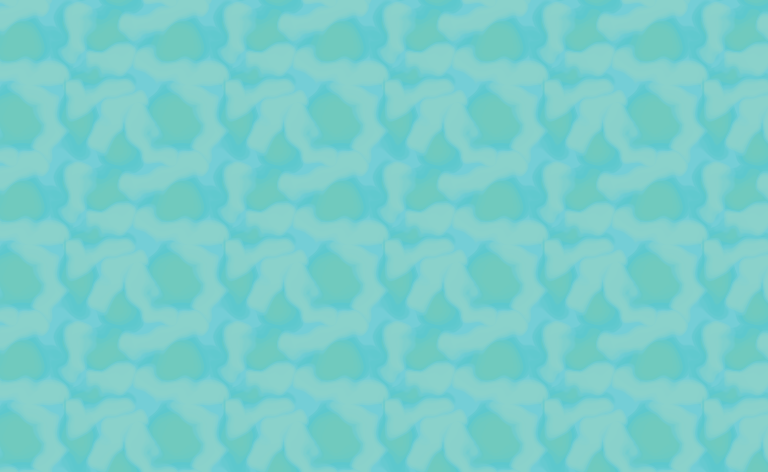
This texture is drawn by a WebGL 1 fragment shader. Its source:

```glsl
precision highp float;
// Tiling pool water: terraced teal pools between pale ribbons and blue channels.
uniform vec2 u_resolution;

const float TILE = 0.338;                 // tile side, in canvas heights
const vec2 NODE = vec2(0.136, 0.840);     // where the channels cross
const vec3 BLUE = vec3(0.455, 0.806, 0.838);
const vec3 CYAN = vec3(0.355, 0.782, 0.800);
const vec3 GREEN = vec3(0.452, 0.795, 0.735);
const vec3 PALE = vec3(0.555, 0.825, 0.790);

// Nearest periodic offset
vec2 wrap(vec2 p) {
  return fract(p + 0.5) - 0.5;
}

vec2 gradient(vec2 cell, float period) {
  cell = mod(cell, period);
  float a = 6.2832 * fract(sin(dot(cell, vec2(27.17, 61.73))) * 437.58);
  return vec2(cos(a), sin(a));
}

// Gradient noise that repeats with the tile
float noise(vec2 p, float period) {
  p *= period;
  vec2 i = floor(p), f = p - i;
  vec2 u = f * f * f * (f * (f * 6.0 - 15.0) + 10.0);
  vec2 e = vec2(1.0, 0.0);
  float a = dot(gradient(i, period), f);
  float b = dot(gradient(i + e.xy, period), f - e.xy);
  float c = dot(gradient(i + e.yx, period), f - e.yx);
  float d = dot(gradient(i + e.xx, period), f - e.xx);
  return mix(mix(a, b, u.x), mix(c, d, u.x), u.y);
}

// Depth inside an elliptical pool, positive within
float pool(vec2 p, vec2 centre, vec2 radii) {
  return (1.0 - length(wrap(p - centre) / radii)) * min(radii.x, radii.y);
}

float segment(vec2 p, vec2 a, vec2 b) {
  vec2 ab = b - a;
  return length(p - a - ab * clamp(dot(p - a, ab) / dot(ab, ab), 0.0, 1.0));
}

// Distance to a chain of four points
float ribbon(vec2 p, vec2 a, vec2 b, vec2 c, vec2 d) {
  vec2 mid = 0.5 * (a + d);
  p = mid + wrap(p - mid);
  return min(segment(p, a, b), min(segment(p, b, c), segment(p, c, d)));
}

float pools(vec2 p) {
  float d = pool(p, vec2(-0.29, 0.21), vec2(0.22, 0.18));
  d = max(d, pool(p, vec2(-0.30, -0.28), vec2(0.22, 0.20)));
  d = max(d, pool(p, vec2(0.26, 0.28), vec2(0.17, 0.15)));
  d = max(d, pool(p, vec2(0.35, -0.47), vec2(0.13, 0.15)));
  d = max(d, pool(p, vec2(0.09, -0.29), vec2(0.12, 0.18)));
  d = max(d, pool(p, vec2(0.19, 0.00), vec2(0.18, 0.075)));
  return max(d, pool(p, vec2(0.01, 0.22), vec2(0.05, 0.18)));
}

float ribbons(vec2 p) {
  float d = ribbon(p, vec2(-0.59, 0.29), vec2(-0.44, 0.33), vec2(-0.29, 0.42), vec2(-0.16, 0.46));
  d = min(d, ribbon(p, vec2(-0.49, 0.10), vec2(-0.40, 0.02), vec2(-0.17, 0.01), vec2(-0.03, 0.02)));
  d = min(d, ribbon(p, vec2(-0.25, -0.07), vec2(-0.11, -0.18), vec2(-0.07, -0.33), vec2(-0.11, -0.45)));
  d = min(d, ribbon(p, vec2(0.46, -0.14), vec2(0.33, -0.21), vec2(0.32, -0.31), vec2(0.23, -0.42)));
  d = min(d, ribbon(p, vec2(0.05, -0.09), vec2(0.11, -0.18), vec2(0.21, -0.12), vec2(0.36, -0.05)));
  d = min(d, ribbon(p, vec2(0.44, -0.24), vec2(0.46, -0.36), vec2(0.54, -0.47), vec2(0.66, -0.51)));
  d = min(d, ribbon(p, vec2(0.17, 0.09), vec2(0.25, 0.07), vec2(0.32, 0.10), vec2(0.40, 0.14)));
  return min(d, ribbon(p, vec2(0.08, 0.42), vec2(0.09, 0.33), vec2(0.07, 0.25), vec2(0.06, 0.18)));
}

float above(float value, float level, float soft) {
  return smoothstep(level - soft, level + soft, value);
}

void main() {
  vec2 tile = (gl_FragCoord.xy / u_resolution.y - NODE) / TILE;
  float soft = 1.0 / (u_resolution.y * TILE);

  // Wavering outlines
  vec2 warp = vec2(noise(tile, 6.0), noise(tile + vec2(0.37, 0.61), 6.0));
  vec2 ripple = vec2(noise(tile + 0.23, 11.0), noise(tile + 0.71, 11.0));
  vec2 p = tile + 0.075 * warp + 0.025 * ripple;
  float depth = pools(p) + 0.025 * noise(tile + 0.47, 5.0);
  float reach = ribbons(p) + 0.025 * noise(tile + 0.13, 5.0);

  // Translucent terraces: cyan rims, green floors, pale ribbons
  vec3 color = BLUE;
  for (int i = 0; i < 3; i++) {
    float k = float(i);
    color = mix(color, CYAN, 0.55 * above(depth, -0.025 + 0.018 * k, soft));
  }
  for (int i = 0; i < 4; i++) {
    float k = float(i);
    color = mix(color, GREEN, 0.38 * above(depth, 0.030 + 0.024 * k, soft));
  }
  color = mix(color, BLUE, 0.55 * above(-reach, -0.080, soft));
  for (int i = 0; i < 3; i++) {
    float k = float(i);
    color = mix(color, PALE, 0.48 * above(-reach, -0.066 + 0.014 * k, soft));
  }

  // Faint crease below each crossing
  vec2 crease = wrap(tile - vec2(0.005, -0.11));
  float line = smoothstep(0.012, 0.0, abs(crease.x)) * smoothstep(0.12, 0.04, abs(crease.y));
  color = mix(color, CYAN, 0.55 * line);

  gl_FragColor = vec4(color, 1.0);
}
```
